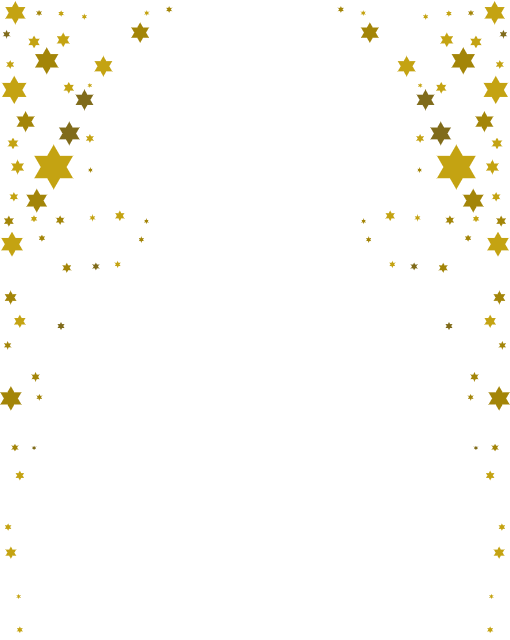
Reproduce this background procedurally as a WebGL 2 fragment shader.

```glsl
#version 300 es
precision highp float;
// Golden six-pointed stars on white, mirrored about the vertical centre line.
// Large stars follow three formula-driven trails; small ones fill a jittered
// cell grid inside a wavy side band that thins out towards the bottom.
uniform vec2 u_resolution;
out vec4 outColor;

const float PI = 3.14159265;
const float CELL = 0.04;
const int TRAIL_STARS = 17;
const vec3 GOLD = vec3(0.77, 0.64, 0.07);
const vec3 BRONZE = vec3(0.64, 0.52, 0.03);
const vec3 OLIVE = vec3(0.50, 0.42, 0.10);

vec3 hash3(vec2 p) {
    vec3 q = fract(p.xyx * vec3(0.1031, 0.1030, 0.0973));
    q += dot(q, q.yxz + 33.33);
    return fract((q.xxy + q.yzz) * q.zyx);
}

float bell(float x, float centre, float width) {
    float d = (x - centre) / width;
    return exp(-d * d);
}

// Hexagram: union of an upward and a downward triangle
float starDistance(vec2 p, float radius) {
    float slope = 0.866 * abs(p.x);
    float up = max(-p.y, slope + 0.5 * p.y);
    float down = max(p.y, slope - 0.5 * p.y);
    return min(up, down) - 0.5 * radius;
}

// Centre and radius of a large star: edge column, diagonal arc, inner pair
vec3 trailStar(int index) {
    float i = float(index);
    if (index < 9) {
        float swing = cos(PI * i);
        float radius = 0.0145 - 0.0045 * swing + 0.008 * exp(-i);
        radius *= 1.0 - 0.5 * smoothstep(5.0, 7.0, i);
        return vec3(0.024 + 0.007 * swing * min(i / 4.0, 1.0), 0.98 - 0.1205 * i, radius);
    }
    if (index < 15) {
        i -= 9.0;
        float bend = 0.056 * i * exp(-0.75 * i);
        return vec3(0.219 - 0.031 * i - bend, 0.949 - 0.0525 * i,
                    0.016 + 0.019 * bell(i, 4.0, 0.7));
    }
    i -= 15.0;
    return vec3(0.073 - 0.033 * i, 0.905 - 0.095 * i, 0.021 - 0.005 * i);
}

vec3 trailColor(int index) {
    if (index < 9) return index == 5 ? BRONZE : GOLD;
    if (index > 14) return BRONZE;
    float fromMiddle = abs(float(index) - 11.5);
    return fromMiddle < 1.0 ? OLIVE : fromMiddle < 2.0 ? GOLD : BRONZE;
}

// Width of the scattered band at a given depth below the top
float bandReach(float depth) {
    return 0.05 + 0.25 * bell(depth, 0.0, 0.12) + 0.18 * bell(depth, 0.36, 0.17);
}

bool clearOfTrails(vec2 centre, float radius) {
    for (int i = 0; i < TRAIL_STARS; i++) {
        vec3 star = trailStar(i);
        if (distance(centre, star.xy) < star.z + radius + 0.003) return false;
    }
    return true;
}

void paintStar(inout vec3 color, vec2 offset, float radius, vec3 tint) {
    float coverage = clamp(0.5 - starDistance(offset, radius) * u_resolution.y, 0.0, 1.0);
    color = mix(color, tint, coverage);
}

void main() {
    // Height-based units, folded so both sides share one layout
    vec2 p = gl_FragCoord.xy / u_resolution.y;
    p.x = min(p.x, u_resolution.x / u_resolution.y - p.x);
    vec3 color = vec3(1.0);

    // Small scattered stars, shrinking towards the inner edge of the band
    for (int k = 0; k < 9; k++) {
        vec2 cell = floor(p / CELL) + vec2(k % 3 - 1, k / 3 - 1);
        vec3 place = hash3(cell + 7.0);
        vec3 look = hash3(cell + 61.0);
        vec2 centre = (cell + 0.25 + 0.5 * place.xy) * CELL;
        float depth = 1.0 - centre.y;
        float reach = bandReach(depth);
        float density = mix(0.85, 0.42, smoothstep(0.28, 0.55, depth));
        if (cell.x < 0.0 || centre.x > reach || depth < 0.005 || place.z > density) continue;
        float radius = mix(0.005, 0.014, look.x) * mix(1.0, 0.55, centre.x / reach);
        radius *= mix(1.0, 0.75, smoothstep(0.3, 0.6, depth));
        if (!clearOfTrails(centre, radius)) continue;
        float bronzeShare = mix(0.2, 0.6, smoothstep(0.25, 0.5, depth));
        vec3 tint = look.y < bronzeShare ? BRONZE : look.y > 0.93 ? OLIVE : GOLD;
        paintStar(color, p - centre, radius, tint);
    }

    // Large stars along the trails
    for (int i = 0; i < TRAIL_STARS; i++) {
        vec3 star = trailStar(i);
        paintStar(color, p - star.xy, star.z, trailColor(i));
    }
    outColor = vec4(color, 1.0);
}
```
